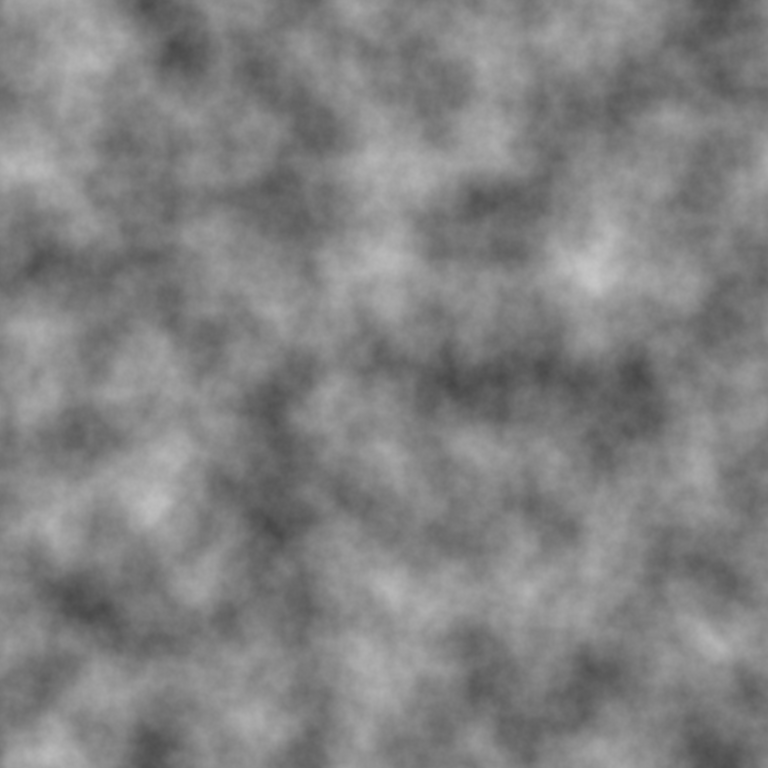
Give the GLSL for this texture, as a Shadertoy shader.

```glsl
// Draws soft grey clouds: seamless fractal gradient noise on a square tile.

#define BASE_CELLS 7     // noise cells across the tile in the coarsest octave
#define OCTAVES 6        // layers, each twice as fine as the one before
#define GAIN 0.53        // strength of each layer relative to the coarser one
#define MEAN_GREY 0.508  // average brightness
#define CONTRAST 0.29    // brightness swing of the noise
#define SEED 23u         // picks another arrangement of clouds

const float TAU = 6.2831853;

// Integer hash of a lattice point and layer, returned in 0..1
float hash(ivec2 cell, uint layer) {
    uvec2 v = uvec2(cell) * 1664525u + (layer + SEED) * 747796u + 10139u;
    v.x += v.y * 1664525u;
    v.y += v.x * 1664525u;
    v ^= v >> 16u;
    v.x += v.y * 1664525u;
    v.y += v.x * 1664525u;
    v ^= v >> 16u;
    return float(v.x & 65535u) / 65536.0;
}

// Ramp of the random unit gradient at one corner, wrapped to the period
float cornerRamp(ivec2 cell, vec2 offset, int period, uint layer) {
    ivec2 wrapped = ivec2(cell.x % period, cell.y % period);
    float angle = TAU * hash(wrapped, layer);
    return dot(vec2(cos(angle), sin(angle)), offset);
}

// Gradient noise that repeats after a whole number of cells
float periodicNoise(vec2 p, int period, uint layer) {
    ivec2 cell = ivec2(floor(p));
    vec2 f = fract(p);
    vec2 fade = f * f * f * (f * (f * 6.0 - 15.0) + 10.0);
    float a = cornerRamp(cell, f, period, layer);
    float b = cornerRamp(cell + ivec2(1, 0), f - vec2(1.0, 0.0), period, layer);
    float c = cornerRamp(cell + ivec2(0, 1), f - vec2(0.0, 1.0), period, layer);
    float d = cornerRamp(cell + ivec2(1, 1), f - vec2(1.0, 1.0), period, layer);
    return mix(mix(a, b, fade.x), mix(c, d, fade.x), fade.y);
}

// Sum of octaves, each shifted so that their lattices do not line up
float cloudNoise(vec2 uv) {
    float sum = 0.0;
    float amplitude = 1.0;
    int period = BASE_CELLS;
    for (int i = 0; i < OCTAVES; i++) {
        vec2 shift = fract(float(i) * vec2(0.618, 0.414));
        sum += amplitude * periodicNoise(uv * float(period) + shift, period, uint(i));
        amplitude *= GAIN;
        period *= 2;
    }
    return sum;
}

void mainImage(out vec4 fragColor, in vec2 fragCoord) {
    vec2 uv = fragCoord / iResolution.xy;
    float grey = MEAN_GREY + CONTRAST * cloudNoise(uv);
    fragColor = vec4(vec3(clamp(grey, 0.0, 1.0)), 1.0);
}
```
